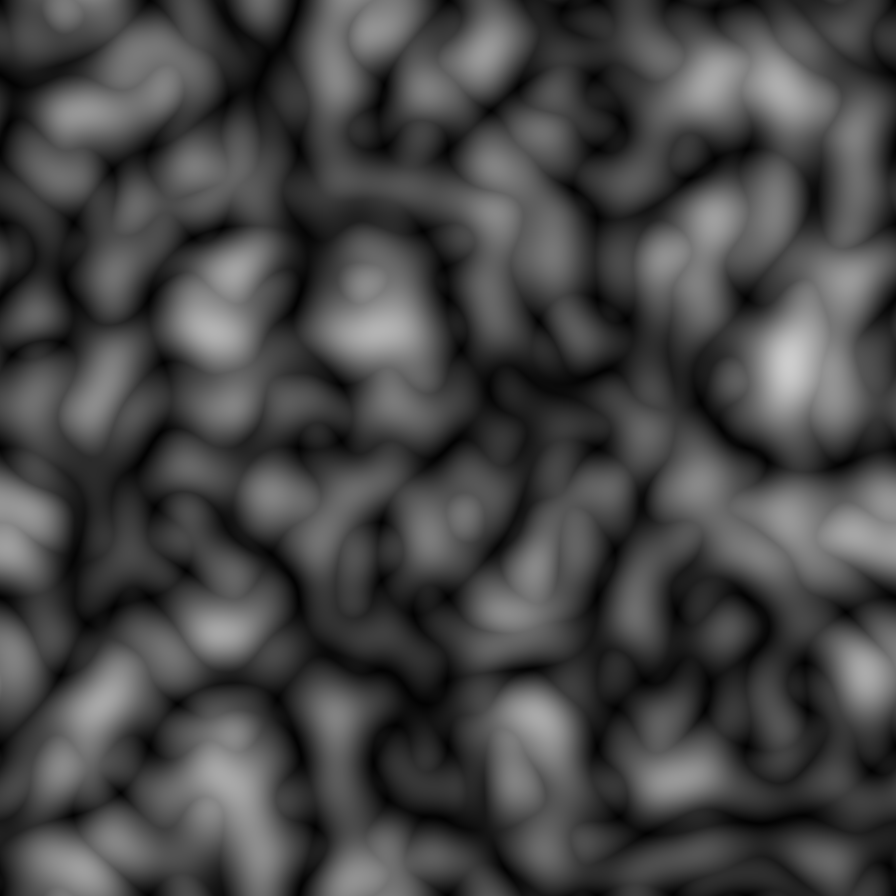
This texture is drawn by a WebGL 2 fragment shader. Its source:

```glsl
#version 300 es
precision highp float;
// Smoky grey turbulence: soft pale lumps parted by dark winding valleys.
// Two octaves of wrapping gradient noise are folded at zero and added,
// so each zero crossing becomes a dark crease.

uniform vec2 u_resolution;
out vec4 fragColor;

// Integer hash of a lattice cell, scaled to 0..1
float hash(uvec2 cell, uint seed) {
    uint h = cell.x * 1597334677u ^ cell.y * 3812015801u ^ seed * 2654435769u;
    h = (h ^ (h >> 16)) * 2146121005u;
    h = (h ^ (h >> 15)) * 2221713035u;
    h ^= h >> 16;
    return float(h >> 8) / 16777216.0;
}

// Unit gradient at a lattice point, wrapped to the period
vec2 gradient(vec2 cell, float period, uint seed) {
    float angle = 6.283185 * hash(uvec2(mod(cell, period)), seed);
    return vec2(cos(angle), sin(angle));
}

// Gradient noise that repeats after a whole number of cells
float gradientNoise(vec2 p, float period, uint seed) {
    vec2 cell = floor(p);
    vec2 f = p - cell;
    vec2 fade = f * f * f * (f * (f * 6.0 - 15.0) + 10.0);
    vec2 right = vec2(1.0, 0.0);
    vec2 up = vec2(0.0, 1.0);
    float a = dot(gradient(cell, period, seed), f);
    float b = dot(gradient(cell + right, period, seed), f - right);
    float c = dot(gradient(cell + up, period, seed), f - up);
    float d = dot(gradient(cell + 1.0, period, seed), f - 1.0);
    return mix(mix(a, b, fade.x), mix(c, d, fade.x), fade.y);
}

// Sum of folded octaves, with slightly rounded creases
float turbulence(vec2 uv) {
    float sum = 0.0;
    float amplitude = 1.0;
    float cells = 6.0;
    for (uint octave = 0u; octave < 2u; octave++) {
        float n = gradientNoise(uv * cells, cells, octave + 3u);
        sum += amplitude * sqrt(n * n + 0.00005);
        amplitude *= 0.5;
        cells *= 2.0;
    }
    return sum;
}

void main() {
    vec2 uv = gl_FragCoord.xy / u_resolution;
    float grey = 1.04 * turbulence(uv);
    fragColor = vec4(vec3(clamp(grey, 0.0, 1.0)), 1.0);
}
```
